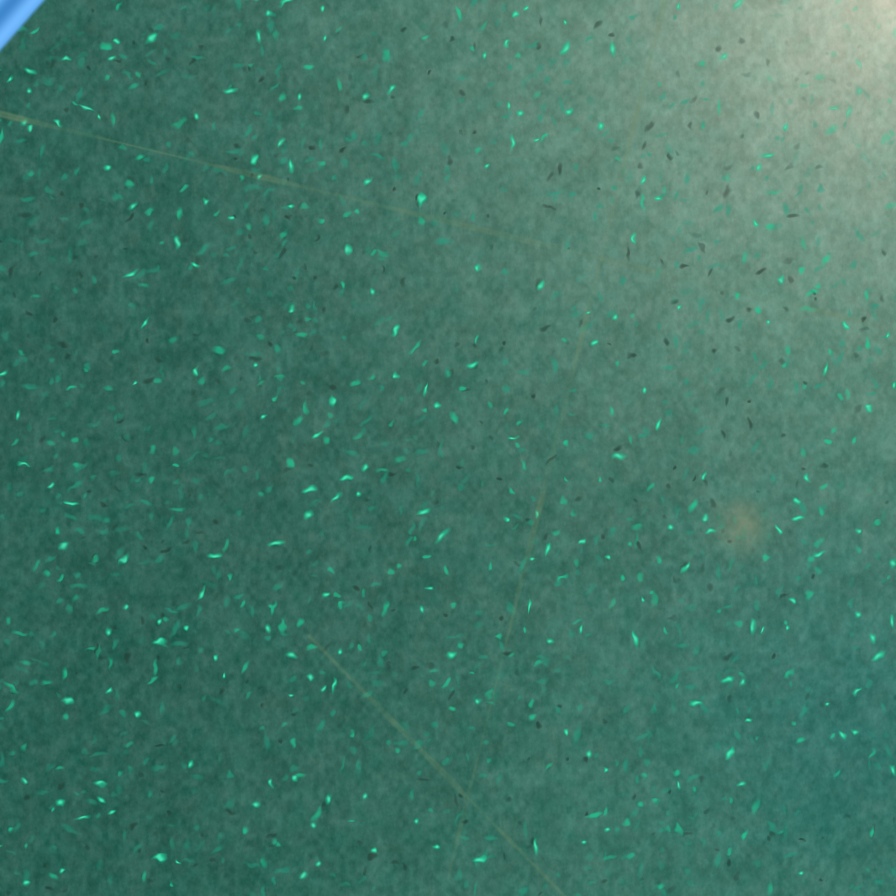
Reproduce this texture procedurally as a Shadertoy shader.

```glsl
const vec3 FLOOR_DARK = vec3(0.165, 0.375, 0.325);
const vec3 FLOOR_LIGHT = vec3(0.225, 0.450, 0.390);
const vec3 TEAL_TINT = vec3(0.12, 0.40, 0.39);
const vec3 GLARE_COLOR = vec3(0.83, 0.83, 0.74);
const vec3 FLECK_COLOR = vec3(0.13, 0.80, 0.58);
const vec3 FLECK_DIM = vec3(0.15, 0.62, 0.50);
const vec3 FLECK_CORE = vec3(0.50, 0.98, 0.82);
const vec3 SPECK_COLOR = vec3(0.13, 0.20, 0.17);
const vec3 SEAM_COLOR = vec3(0.46, 0.55, 0.41);
const vec3 STAIN_COLOR = vec3(0.60, 0.58, 0.46);
const vec3 CORNER_BLUE = vec3(0.35, 0.63, 0.90);

const vec2 GLARE_CENTER = vec2(0.99, 1.0);
const float GLARE_AMOUNT = 0.92;
const float GLARE_FALLOFF = 3.2;
const vec2 STAIN_CENTER = vec2(0.828, 0.412);
const vec2 FLECK_SIZE = vec2(0.0066, 0.0034);
const vec2 DIM_SIZE = vec2(0.0075, 0.0034);
const vec2 SPECK_SIZE = vec2(0.0052, 0.0032);
const float CHIP_WARP = 0.0045;
const float GRAIN_AMOUNT = 0.12;
const float MOTTLE_AMOUNT = 0.08;
const float HUE_AMOUNT = 0.05;

vec3 hash3(vec2 p) {
    vec3 q = fract(vec3(p.xyx) * vec3(0.1031, 0.1030, 0.0973));
    q += dot(q, q.yxz + 33.33);
    return fract((q.xxy + q.yzz) * q.zyx);
}

float noise(vec2 p) {
    vec2 i = floor(p), f = fract(p);
    f = f * f * (3.0 - 2.0 * f);
    float low = mix(hash3(i).x, hash3(i + vec2(1, 0)).x, f.x);
    float high = mix(hash3(i + vec2(0, 1)).x, hash3(i + vec2(1, 1)).x, f.x);
    return mix(low, high, f.y);
}

float fbm(vec2 p) {
    float sum = 0.0, weight = 0.5;
    for (int i = 0; i < 3; i++) {
        sum += weight * (noise(p) - 0.5);
        p = mat2(0.8, 0.6, -0.6, 0.8) * p * 2.03 + 17.3;
        weight *= 0.55;
    }
    return sum;
}

// Scattered ragged chips: x is coverage, y is the bright core
vec2 chips(vec2 uv, float cells, float density, vec2 size, float seed) {
    vec2 home = floor(uv * cells), result = vec2(0.0);
    for (int y = -1; y <= 1; y++)
    for (int x = -1; x <= 1; x++) {
        vec2 cell = home + vec2(x, y);
        vec3 place = hash3(cell + seed);
        vec3 form = hash3(cell + seed + 71.7);
        vec2 center = (cell + place.xy) / cells;
        float cluster = 0.15 + 1.7 * smoothstep(0.2, 0.8, noise(center * 17.0 + seed));
        if (place.z > density * cluster) continue;

        float angle = mix(0.45, 1.25, center.x) + (form.x - 0.5) * 2.2;
        vec2 along = vec2(cos(angle), sin(angle));
        vec2 d = uv - center;
        vec2 q = vec2(dot(d, along), dot(d, vec2(-along.y, along.x)));
        vec2 extent = size * vec2(mix(0.5, 1.5, form.y * form.y), mix(0.65, 1.15, form.z));
        float r = length(q / extent);
        float strength = mix(0.35, 1.0, fract(form.x * 7.0 + form.y));
        float cover = strength * (1.0 - smoothstep(0.25, 1.3, r));
        float core = step(0.75, strength) * (1.0 - smoothstep(0.0, 0.75, r));
        result = max(result, vec2(cover, core));
    }
    return result;
}

// Thin, broken line between two points
float seam(vec2 p, vec2 a, vec2 b, float width) {
    vec2 ab = b - a;
    float t = clamp(dot(p - a, ab) / dot(ab, ab), 0.0, 1.0);
    float wobble = (noise(vec2(t * 14.0, a.x * 31.0)) - 0.5) * 0.003;
    float d = abs(length(p - a - ab * t) + wobble);
    float wear = mix(0.2, 1.0, noise(vec2(t * 40.0, a.y * 57.0)));
    return wear * (1.0 - smoothstep(width * 0.2, width * 1.6, d));
}

void mainImage(out vec4 fragColor, in vec2 fragCoord) {
    vec2 uv = fragCoord / iResolution.xy;

    // Floor colour with broad lighting
    float light = smoothstep(0.2, 1.0, uv.x * 0.85 + abs(uv.y - 0.45) * 0.45);
    vec3 col = mix(FLOOR_DARK, FLOOR_LIGHT, light);
    vec2 fromTint = uv - vec2(0.95, 0.2);
    col = mix(col, TEAL_TINT, 0.5 * exp(-dot(fromTint, fromTint) * 25.0));
    float glare = GLARE_AMOUNT * exp(-GLARE_FALLOFF * length(uv - GLARE_CENTER));
    col = mix(col, GLARE_COLOR, glare);

    // Mottling, hue drift and fine grain
    col += MOTTLE_AMOUNT * fbm(uv * 38.0);
    col += HUE_AMOUNT * fbm(uv * 60.0 + 41.0) * vec3(1.0, -0.3, -0.2);
    col += GRAIN_AMOUNT * fbm(uv * vec2(170.0, 135.0));

    // Dark specks, dim chips, then bright chips
    float fade = 1.0 - 0.75 * smoothstep(0.25, 0.8, glare);
    vec2 warp = vec2(noise(uv * 150.0), noise(uv * 150.0 + 83.0)) - 0.5;
    vec2 ragged = uv + CHIP_WARP * warp;
    col = mix(col, SPECK_COLOR, 0.55 * fade * chips(ragged, 36.0, 0.26, SPECK_SIZE, 11.0).x);
    col = mix(col, FLECK_DIM, 0.6 * fade * chips(ragged, 46.0, 0.46, DIM_SIZE, 137.0).x);
    vec2 bright = chips(ragged, 33.0, 0.48, FLECK_SIZE, 263.0) * fade;
    col = mix(col, FLECK_COLOR, bright.x);
    col = mix(col, FLECK_CORE, 0.5 * bright.y);

    // Worn seams and a scratch
    float fadeRight = mix(0.55, 0.25, uv.x);
    col = mix(col, SEAM_COLOR, fadeRight * seam(uv, vec2(0.0, 0.873), vec2(1.0, 0.632), 0.0025));
    col = mix(col, SEAM_COLOR, 0.36 * seam(uv, vec2(0.742, 1.0), vec2(0.5, 0.02), 0.0025));
    col = mix(col, SEAM_COLOR, 0.42 * seam(uv, vec2(0.345, 0.29), vec2(0.63, 0.0), 0.0025));

    // Pale stain and blue corner
    vec2 fromStain = uv - STAIN_CENTER;
    float stain = exp(-dot(fromStain, fromStain) * 1700.0);
    col = mix(col, STAIN_COLOR, stain * (0.5 + 0.6 * fbm(uv * 60.0)));
    float corner = dot(uv - vec2(0.0, 0.943), normalize(vec2(-0.057, 0.050)));
    vec3 blue = CORNER_BLUE + 0.10 * sin(corner * 180.0);
    col = mix(col, blue, smoothstep(-0.003, 0.003, corner));

    fragColor = vec4(clamp(col, 0.0, 1.0), 1.0);
}
```
